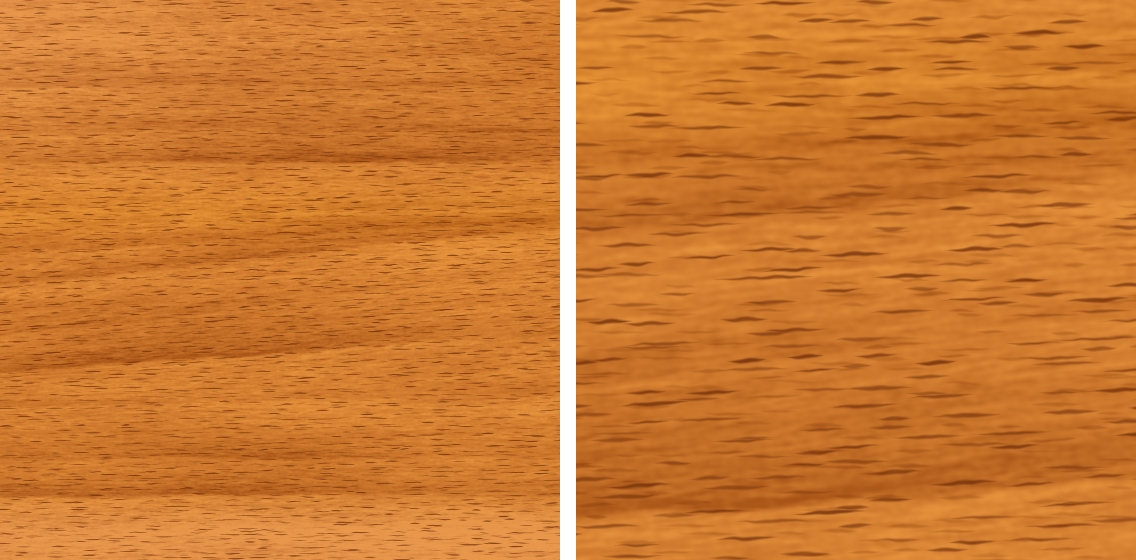
Left, the full canvas; right, a detail of the centre.
This texture is drawn by a three.js fragment shader. Its source:

```glsl
// Warm beech veneer: growth rings that darken slowly and end in a crisp edge,
// fibre streaks from stretched gradient noise, and thin dark pores scattered
// on jittered grids, all following a grain that tilts across the middle.
varying vec2 vUv;

vec2 hash2(vec2 p) {
  vec3 q = fract(p.xyx * vec3(0.1031, 0.1030, 0.0973));
  q += dot(q, q.yzx + 33.33);
  return fract((q.xx + q.yz) * q.zy);
}

float gradientNoise(vec2 p) {
  vec2 cell = floor(p);
  vec2 f = fract(p);
  vec2 w = f * f * f * (f * (f * 6.0 - 15.0) + 10.0);
  vec2 right = vec2(1.0, 0.0);
  vec2 up = vec2(0.0, 1.0);
  float a = dot(hash2(cell) * 2.0 - 1.0, f);
  float b = dot(hash2(cell + right) * 2.0 - 1.0, f - right);
  float c = dot(hash2(cell + up) * 2.0 - 1.0, f - up);
  float d = dot(hash2(cell + 1.0) * 2.0 - 1.0, f - 1.0);
  return mix(mix(a, b, w.x), mix(c, d, w.x), w.y);
}

// Rise of the grain per unit across, strongest just below the middle.
float grainSlope(float height) {
  float t = (height - 0.43) / 0.13;
  return 0.13 * exp(-t * t);
}

// Darkness of the late wood: sharp below each ring line, fading above it.
float growthRings(vec2 p) {
  float dark = 0.0;
  for (int i = 0; i < 11; i++) {
    float k = float(i);
    float start = 0.115 + 0.073 * k + 0.010 * sin(k * 4.1);
    float line = start + grainSlope(start) * p.x
      + 0.012 * gradientNoise(vec2(p.x * 2.5, k * 7.3 + 0.4))
      + 0.005 * gradientNoise(vec2(p.x * 19.0, k * 5.7 + 0.2));
    float above = p.y - line;
    float strength = 0.65 + 0.35 * sin(k * 2.4 + 1.0);
    strength *= 1.0 + 0.9 * gradientNoise(vec2(p.x * 1.8 + 3.0, k * 3.1 + 0.5));
    float fade = 0.022 + 0.024 * strength;
    dark += strength * smoothstep(-0.004, 0.005, above) * exp(-max(above, 0.0) / fade);
  }
  return dark;
}

// Tapered dashes, one possible in each cell; reach is the longest half length.
float pores(vec2 p, vec2 cellSize, float reach, float share) {
  vec2 home = floor(p / cellSize);
  float mask = 0.0;
  for (int y = -1; y <= 1; y++) {
    for (int x = -1; x <= 1; x++) {
      vec2 id = home + vec2(float(x), float(y));
      vec2 place = hash2(id + 17.0);
      vec2 shape = hash2(id + 151.0);
      vec2 pick = hash2(id + 307.0);
      vec2 q = p - (id + place) * cellSize;
      float tilt = 0.3 * grainSlope(p.y) + 0.05 * (shape.y - 0.5);
      q.y -= tilt * q.x + 0.0012 * gradientNoise(vec2(q.x * 110.0, id.y + 0.5));
      float along = q.x / (reach * mix(0.45, 1.0, shape.x));
      float thick = mix(0.0004, 0.0011, pick.y) * (1.0 - along * along);
      float dash = 1.0 - smoothstep(-0.0007, 0.0011, abs(q.y) - thick);
      mask = max(mask, dash * step(pick.x, share) * mix(0.5, 1.0, shape.y));
    }
  }
  return mask;
}

void main() {
  vec2 p = vUv;
  vec2 grain = vec2(p.x, p.y - grainSlope(p.y) * (p.x - 0.5));

  // Tone from dark late wood (0) to bright early wood (1)
  float tone = 0.75 - 0.46 * growthRings(p);
  tone += 0.20 * gradientNoise(grain * vec2(1.6, 13.0) + 4.0);
  tone += 0.24 * gradientNoise(grain * vec2(3.0, 48.0) + 9.0);
  tone += 0.26 * gradientNoise(grain * vec2(10.0, 140.0) + 21.0);
  tone += 0.28 * gradientNoise(grain * vec2(45.0, 250.0));
  tone += 0.16 * gradientNoise(p * vec2(150.0, 240.0));

  // Broad light: bright lower strip and band, dimmer upper right
  float strip = 1.0 - smoothstep(0.04, 0.14, p.y);
  float band = exp(-pow((p.y - 0.62) / 0.05, 2.0));
  float corner = smoothstep(0.6, 1.0, p.y) * (1.0 - p.x);
  tone += 0.18 * strip + 0.18 * band + 0.18 * corner;
  tone -= 0.12 * p.x * smoothstep(0.65, 0.8, p.y);
  tone = clamp(tone, 0.0, 1.15);

  vec3 lateWood = vec3(0.66, 0.33, 0.09);
  vec3 midWood = vec3(0.79, 0.455, 0.165);
  vec3 earlyWood = vec3(0.91, 0.585, 0.245);
  vec3 color = mix(lateWood, midWood, smoothstep(0.0, 0.55, tone));
  color = mix(color, earlyWood, smoothstep(0.4, 1.1, tone));
  color += vec3(0.0, 0.008, 0.05) * max(strip, corner);
  color.b -= 0.025 * band;

  // Long pores over a finer, fainter set
  float fine = pores(p + 0.37, vec2(0.034, 0.0078), 0.013, 0.6);
  float bold = pores(p, vec2(0.045, 0.0092), 0.017, 0.75);
  color = mix(color, color * vec3(0.80, 0.70, 0.55), 0.7 * fine);
  color = mix(color, vec3(0.45, 0.19, 0.045), 0.82 * bold);

  gl_FragColor = vec4(color, 1.0);
}
```
